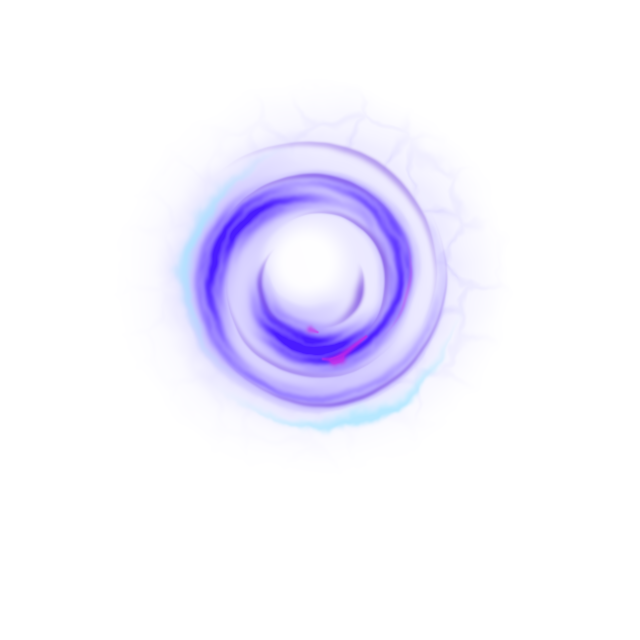
Write a three.js fragment shader that draws this background.

```glsl
// Violet spiral vortex with a pale core, cyan rims and faint outer wisps on white.
varying vec2 vUv;

const float TAU = 6.283185;
const vec2 CENTER = vec2(0.486, 0.564);
const vec2 CORE = vec2(0.479, 0.590);
const float CORE_RADIUS = 0.064;
const float HALO_RADIUS = 0.222;
const float WASH = 0.21;
const float WISP_STRENGTH = 0.10;
const vec3 PAPER = vec3(1.0);
const vec3 VIOLET = vec3(0.29, 0.11, 1.0);
const vec3 PURPLE = vec3(0.42, 0.22, 0.86);
const vec3 LAVENDER = vec3(0.72, 0.69, 1.0);
const vec3 CYAN = vec3(0.66, 0.90, 1.0);
const vec3 PINK = vec3(0.80, 0.16, 0.90);

vec2 hash2(vec2 p) {
  p = vec2(dot(p, vec2(127.1, 311.7)), dot(p, vec2(269.5, 183.3)));
  return fract(sin(p) * 43758.5);
}

// Gap between the two nearest cell points: zero along cell borders.
float cellGap(vec2 p) {
  vec2 cell = floor(p);
  float near = 8.0, second = 8.0;
  for (int y = -1; y <= 1; y++) {
    for (int x = -1; x <= 1; x++) {
      vec2 c = cell + vec2(float(x), float(y));
      float d = length(c + hash2(c) - p);
      second = min(second, max(near, d));
      near = min(near, d);
    }
  }
  return second - near;
}

float waves(vec2 p) {
  float sum = 0.0, gain = 0.5;
  for (int i = 0; i < 4; i++) {
    sum += gain * sin(p.x + 1.3 * sin(p.y)) * cos(p.y * 0.8);
    p = mat2(1.5, 1.1, -1.1, 1.5) * p + 1.7;
    gain *= 0.5;
  }
  return sum;
}

// Tapered spiral arc. pol = (radius, turn); span = (start, length, peak);
// path = (start radius, end radius, bow); width = (inner, outer).
float arc(vec2 pol, vec3 span, vec3 path, vec2 width) {
  float u = fract(pol.y - span.x) / span.y;
  float taper = smoothstep(0.0, span.z, u) * (1.0 - smoothstep(span.z, 1.0, u));
  float mid = mix(path.x, path.y, u) + path.z * 4.0 * u * (1.0 - u);
  float off = pol.x - mid;
  float x = off / ((off < 0.0 ? width.x : width.y) * (0.4 + 0.6 * taper));
  return taper * exp(-x * x);
}

// Soft streak between two points.
float streak(vec2 p, vec2 a, vec2 b, float width) {
  vec2 d = b - a;
  float h = clamp(dot(p - a, d) / dot(d, d), 0.0, 1.0);
  float x = length(p - a - d * h) / (width * (1.1 - 0.7 * h));
  return exp(-x * x);
}

void main() {
  vec2 p = vUv - CENTER;
  float r = length(p);
  // Turns run from the left through the bottom, right and top.
  float turn = fract(atan(p.y, p.x) / TAU + 0.5);
  float ripple = waves(p * 42.0);
  vec2 pol = vec2(r + 0.003 * waves(p * 20.0), turn);
  vec2 rough = vec2(r + 0.012 * ripple, turn);

  // Pale halo, clearer toward the upper right.
  float side = smoothstep(-0.2, 0.9, dot(p / max(r, 0.001), vec2(0.88, 0.47)));
  float halo = 1.0 - smoothstep(HALO_RADIUS - 0.04, HALO_RADIUS + 0.03, rough.x);
  float glow = exp(-pow(r / 0.235, 6.0));
  float ink = WASH * (0.65 * halo + 0.35 * glow) * (1.0 - 0.35 * side);

  // Outer wisps follow warped cell borders.
  vec2 warped = p + 0.022 * vec2(ripple, waves(p.yx * 31.0 + 4.0));
  float veins = 1.0 - smoothstep(0.0, 0.22, cellGap(warped * 13.0));
  float fringe = smoothstep(0.19, 0.23, r) * (1.0 - smoothstep(0.24, 0.32, rough.x));
  ink += WISP_STRENGTH * fringe * (0.15 + 0.4 * side + 0.5 * veins * (0.3 + side));

  // Broad arms: inner floor, right sweep, upper left, lower outer tail.
  float grain = 0.88 + 0.16 * sin(330.0 * r - TAU * 2.0 * turn + 2.0 * ripple);
  float arms = 1.15 * arc(pol, vec3(0.92, 0.62, 0.55), vec3(0.068, 0.154, -0.004), vec2(0.030, 0.028));
  arms += 0.85 * arc(pol, vec3(0.31, 0.60, 0.38), vec3(0.125, 0.156, 0.010), vec2(0.020, 0.016));
  arms += 1.0 * arc(pol, vec3(0.66, 0.62, 0.40), vec3(0.114, 0.202, -0.007), vec2(0.023, 0.027));
  arms += 0.38 * arc(pol, vec3(0.05, 0.62, 0.35), vec3(0.165, 0.208, 0.010), vec2(0.016, 0.012));
  arms += 0.22 * arc(pol, vec3(0.40, 0.55, 0.50), vec3(0.108, 0.120, 0.008), vec2(0.012, 0.024));
  ink += arms * grain;

  // Fine lines between the arms, and the small inner crescent.
  float lines = 0.55 * arc(pol, vec3(0.34, 0.50, 0.40), vec3(0.120, 0.094, 0.008), vec2(0.003, 0.006));
  lines += 0.42 * arc(pol, vec3(0.43, 0.45, 0.50), vec3(0.188, 0.222, 0.001), vec2(0.008, 0.004));
  lines += 0.35 * arc(pol, vec3(0.97, 0.45, 0.50), vec3(0.128, 0.165, 0.001), vec2(0.006, 0.003));
  lines += 0.45 * arc(pol, vec3(0.55, 0.38, 0.50), vec3(0.158, 0.162, 0.002), vec2(0.005, 0.003));
  lines += 0.45 * arc(pol, vec3(0.10, 0.50, 0.40), vec3(0.182, 0.214, 0.004), vec2(0.004, 0.004));
  lines += 0.50 * arc(pol, vec3(0.88, 0.36, 0.40), vec3(0.074, 0.090, -0.002), vec2(0.004, 0.005));
  lines += 0.65 * arc(pol, vec3(0.27, 0.29, 0.62), vec3(0.074, 0.078, 0.007), vec2(0.010, 0.005));

  // Clear the core.
  float core = 1.0 - smoothstep(CORE_RADIUS * 0.5, CORE_RADIUS * 1.3, length(vUv - CORE));
  ink *= 1.0 - 0.95 * core;

  // Cyan rims on the left and lower right.
  float rim = 0.75 * arc(rough, vec3(0.76, 0.42, 0.45), vec3(0.200, 0.196, -0.004), vec2(0.008, 0.012));
  rim += 0.85 * arc(rough, vec3(0.12, 0.36, 0.55), vec3(0.220, 0.240, 0.003), vec2(0.012, 0.007));

  vec3 color = mix(PAPER, LAVENDER, clamp(ink * 2.0, 0.0, 0.4));
  color = mix(color, VIOLET, clamp(ink * 1.05 - 0.16, 0.0, 1.0));
  color = mix(color, PURPLE, clamp(lines, 0.0, 0.8));
  color = mix(color, CYAN, clamp(rim, 0.0, 0.8));

  // Pink sparks in the dark floor.
  float spark = 0.75 * streak(vUv, vec2(0.522, 0.435), vec2(0.572, 0.474), 0.006);
  spark += 0.6 * streak(vUv, vec2(0.534, 0.437), vec2(0.505, 0.439), 0.006);
  spark += 0.6 * streak(vUv, vec2(0.485, 0.485), vec2(0.496, 0.481), 0.005);
  spark += 0.3 * arc(pol, vec3(0.38, 0.20, 0.50), vec3(0.143, 0.160, 0.002), vec2(0.003, 0.003));
  gl_FragColor = vec4(mix(color, PINK, clamp(spark, 0.0, 0.8)), 1.0);
}
```
